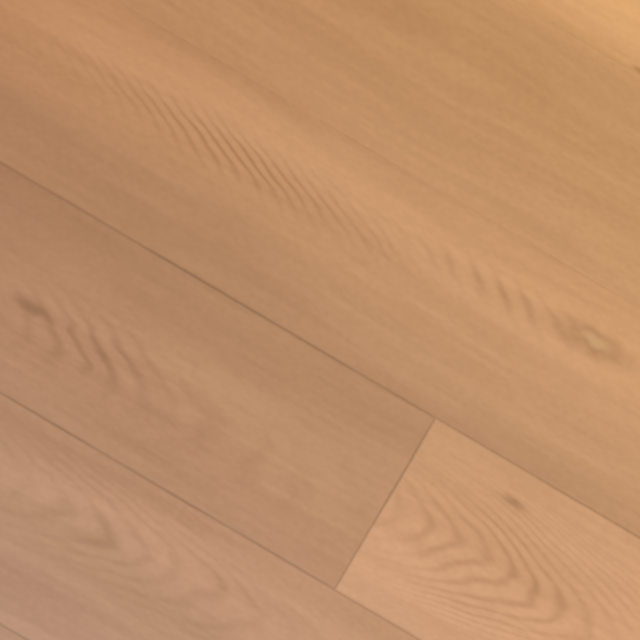
Reproduce this texture procedurally as a Shadertoy shader.

```glsl
// Oak floor boards running diagonally, with fine seams, one butt joint and knots.
// The canvas is rotated into board space (x along, y across); stretched noise
// gives the streaks and warped, masked arches give the growth-ring figures.

const vec2 ALONG = vec2(0.862, -0.507);   // direction of the boards
const vec2 ACROSS = vec2(0.507, 0.862);
const float BOARD_WIDTH = 0.311;
const float BOARD_LENGTH = 2.3;
const float FIRST_SEAM = 0.022;
const float FIRST_JOINT = -0.239;
const float STAGGER = 0.65;               // joint shift from row to row
const float SEAM_HALF_WIDTH = 0.0017;
const float SEAM_DEPTH = 0.15;
const float NEXT_BOARD_LIFT = 0.075;
const float SHADE_DEPTH = 0.06;           // dim band across the middle
const float ROW_TONE[6] = float[6](0.91, 0.922, 0.975, 1.0, 0.96, 1.05);

// Oak colour toward the four corners
const vec3 LOW_LEFT = vec3(0.715, 0.56, 0.46);
const vec3 LOW_RIGHT = vec3(0.80, 0.605, 0.45);
const vec3 TOP_LEFT = vec3(0.73, 0.53, 0.375);
const vec3 TOP_RIGHT = vec3(0.81, 0.61, 0.41);
const vec3 GRAIN_ABSORB = vec3(0.85, 1.0, 1.15);
const vec3 KNOT_PALE = vec3(0.83, 0.66, 0.47);

// Figures: centre and half size; then ring rate, slant, bend, strength
const int FIGURES = 6;
const vec4 FIGURE_BOX[FIGURES] = vec4[FIGURES](
    vec4(-0.04, 0.840, 0.24, 0.030), vec4(0.40, 0.865, 0.18, 0.024),
    vec4(-0.08, 0.465, 0.14, 0.042), vec4(0.18, 0.450, 0.24, 0.060),
    vec4(0.62, 0.490, 0.20, 0.085), vec4(0.10, 0.225, 0.34, 0.060));
const vec4 FIGURE_RINGS[FIGURES] = vec4[FIGURES](
    vec4(180.0, 2.0, 6.0, 0.12), vec4(130.0, 1.5, 15.0, 0.08),
    vec4(120.0, 1.2, 18.0, 0.11), vec4(70.0, 0.5, 14.0, 0.05),
    vec4(130.0, 0.3, 28.0, 0.12), vec4(90.0, 0.2, 38.0, 0.09));

// Knots: centre, half length, paleness of the heart
const int KNOTS = 4;
const vec4 KNOT[KNOTS] = vec4[KNOTS](
    vec4(0.566, 0.874, 0.046, 0.7), vec4(0.583, 0.593, 0.016, 0.0),
    vec4(-0.218, 0.473, 0.026, 0.0), vec4(0.411, 1.274, 0.010, 0.0));

float hash(vec2 p) {
    vec3 q = fract(p.xyx * vec3(0.1031, 0.1030, 0.0973));
    q += dot(q, q.yzx + 33.33);
    return fract((q.x + q.y) * q.z);
}

// Smooth value noise in -1..1
float noise(vec2 p) {
    vec2 i = floor(p), f = fract(p);
    f = f * f * (3.0 - 2.0 * f);
    float low = mix(hash(i), hash(i + vec2(1, 0)), f.x);
    float high = mix(hash(i + vec2(0, 1)), hash(i + vec2(1, 1)), f.x);
    return 2.0 * mix(low, high, f.y) - 1.0;
}

float jointStart(float row) { return FIRST_JOINT + STAGGER * row; }

vec2 boardId(vec2 p) {
    float row = floor((p.y - FIRST_SEAM) / BOARD_WIDTH);
    return vec2(floor((p.x - jointStart(row)) / BOARD_LENGTH), row);
}

float boardTone(float row, float along) {
    float next = smoothstep(-0.002, 0.002, along - jointStart(row));
    return ROW_TONE[clamp(int(row) + 1, 0, 5)] + NEXT_BOARD_LIFT * next;
}

// Darkening by streaks, speckle and ring figures
float grain(vec2 p, vec2 id) {
    vec2 g = p + 7.3 * vec2(hash(id + 11.0), hash(id + 37.0));
    g.y += 0.012 * noise(g * vec2(4.0, 6.0));
    float dark = 0.042 * noise(g * vec2(1.6, 12.0)) + 0.022 * noise(g * vec2(4.0, 38.0));
    dark += 0.018 * noise(g * vec2(9.0, 120.0)) + 0.014 * noise(g * vec2(120.0, 190.0));
    float warp = 2.4 * noise(g * vec2(8.0, 22.0)) + 1.0 * noise(g * vec2(22.0, 60.0));
    float patchiness = 0.75 + 0.45 * noise(g * vec2(9.0, 28.0) + 5.0);
    for (int i = 0; i < FIGURES; i++) {
        vec4 box = FIGURE_BOX[i], rings = FIGURE_RINGS[i];
        vec2 d = p - box.xy, q = d / box.zw;
        float inBoard = float(all(equal(boardId(box.xy), id)));
        float phase = rings.x * (d.x + rings.y * d.y + rings.z * d.y * d.y) + warp;
        float line = pow(0.5 + 0.5 * sin(phase), 2.0);
        dark += inBoard * rings.w * exp(-dot(q, q)) * patchiness * (line + 0.1);
    }
    return dark;
}

void mainImage(out vec4 fragColor, in vec2 fragCoord) {
    vec2 uv = fragCoord / iResolution.y;
    float pixel = 1.0 / iResolution.y;
    vec2 p = vec2(dot(uv, ALONG), dot(uv, ACROSS));
    vec2 id = boardId(p);

    // Lighting, and board tones that blend softly toward the far side
    vec3 color = mix(mix(LOW_LEFT, LOW_RIGHT, uv.x), mix(TOP_LEFT, TOP_RIGHT, uv.x), uv.y);
    float far = smoothstep(0.68, 0.95, p.y);
    float rowPos = (p.y - FIRST_SEAM) / BOARD_WIDTH;
    float edge = floor(rowPos + 0.5);
    float blur = mix(0.006, 0.09, far);
    float tone = mix(boardTone(edge - 1.0, p.x), boardTone(edge, p.x),
                     smoothstep(-blur, blur, rowPos - edge));
    float band = (p.y - 0.65) / 0.13;
    color *= tone - SHADE_DEPTH * exp(-band * band);
    color *= 1.0 - grain(p, id) * GRAIN_ABSORB;

    // Knots: dark rim, optionally a pale heart
    for (int i = 0; i < KNOTS; i++) {
        vec2 d = (p - KNOT[i].xy) / (KNOT[i].z * vec2(1.0, 0.34));
        d.y += 0.25 * noise(p * 60.0);
        float r = length(d);
        color *= 1.0 - 0.17 * exp(-r * r * 0.7) * GRAIN_ABSORB;
        color = mix(color, KNOT_PALE, KNOT[i].w * (1.0 - smoothstep(0.2, 0.95, r)));
    }

    // Seams between rows and butt joints
    float seamDist = abs(rowPos - edge) * BOARD_WIDTH;
    float jointPos = (p.x - jointStart(id.y)) / BOARD_LENGTH;
    float jointDist = abs(jointPos - floor(jointPos + 0.5)) * BOARD_LENGTH;
    float soft = pixel + 0.0016;
    float seam = 1.0 - smoothstep(SEAM_HALF_WIDTH - soft, SEAM_HALF_WIDTH + soft, min(seamDist, jointDist));
    color *= 1.0 - SEAM_DEPTH * seam * (1.0 - far) * (0.85 + 0.3 * noise(p * 14.0));
    fragColor = vec4(color, 1.0);
}
```
